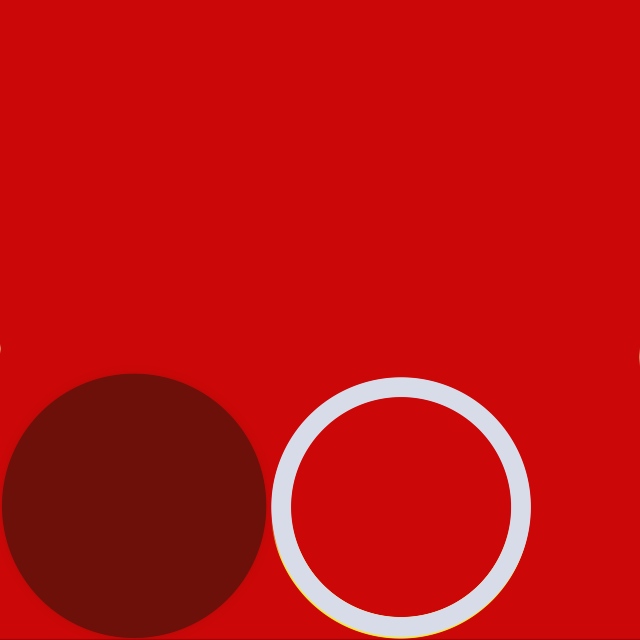
Give the GLSL for this background, as a Shadertoy shader.

```glsl
const vec3 RED = vec3(0.796, 0.027, 0.027);
const vec3 MAROON = vec3(0.424, 0.063, 0.035);
const vec3 SILVER = vec3(0.843, 0.863, 0.910);
const vec3 YELLOW = vec3(0.96, 0.90, 0.25);
const vec3 CREAM = vec3(0.90, 0.72, 0.50);

const vec2 DISC_CENTER = vec2(0.2096, 0.2096);
const float DISC_RADIUS = 0.2065;
const float SHADOW_WIDTH = 0.004;
const float SHADOW_STRENGTH = 0.16;

const vec2 RING_CENTER = vec2(0.6267, 0.2077);
const float RING_OUTER = 0.2028;
const float RING_INNER = 0.1719;
const vec2 RIM_OFFSET = vec2(-0.0010, -0.0027);

const float FLOOR_HEIGHT = 0.003;
const float FLOOR_SHADE = 0.25;

float circle(vec2 p, vec2 center, float radius) {
    return length(p - center) - radius;
}

// Antialiased coverage of a signed distance
float coverage(float d, float pixel) {
    return 1.0 - smoothstep(-0.6 * pixel, 0.6 * pixel, d);
}

// Thin wedge on a side border, widest at its middle height
float sliver(float fromEdge, float y, float middle, float halfHeight, float width) {
    return fromEdge - width * (1.0 - abs(y - middle) / halfHeight);
}

void mainImage(out vec4 fragColor, in vec2 fragCoord) {
    vec2 uv = fragCoord / iResolution.xy;
    float pixel = 1.0 / min(iResolution.x, iResolution.y);
    vec3 color = RED;

    // Faint shade along the bottom border
    color *= 1.0 - FLOOR_SHADE * (1.0 - smoothstep(0.0, FLOOR_HEIGHT, uv.y));

    // Pale slivers at the side borders
    float leftMark = sliver(uv.x, uv.y, 0.455, 0.008, 0.0016);
    float rightMark = sliver(1.0 - uv.x, uv.y, 0.442, 0.015, 0.0016);
    color = mix(color, CREAM, 0.7 * coverage(min(leftMark, rightMark), pixel));

    // Dark disc with a soft shadow
    float disc = circle(uv, DISC_CENTER, DISC_RADIUS);
    float shadow = SHADOW_STRENGTH * exp(-max(disc, 0.0) / SHADOW_WIDTH);
    color = mix(color, MAROON, shadow);
    color = mix(color, MAROON, coverage(disc, pixel));

    // Yellow rim showing below the ring
    float outer = circle(uv, RING_CENTER, RING_OUTER);
    float inner = circle(uv, RING_CENTER, RING_INNER);
    float rim = max(circle(uv, RING_CENTER + RIM_OFFSET, RING_OUTER), -inner);
    float lowerSide = 1.0 - smoothstep(0.12, 0.20, uv.y);
    color = mix(color, YELLOW, lowerSide * coverage(rim, pixel));

    // Silver ring
    color = mix(color, SILVER, coverage(max(outer, -inner), pixel));

    fragColor = vec4(color, 1.0);
}
```
